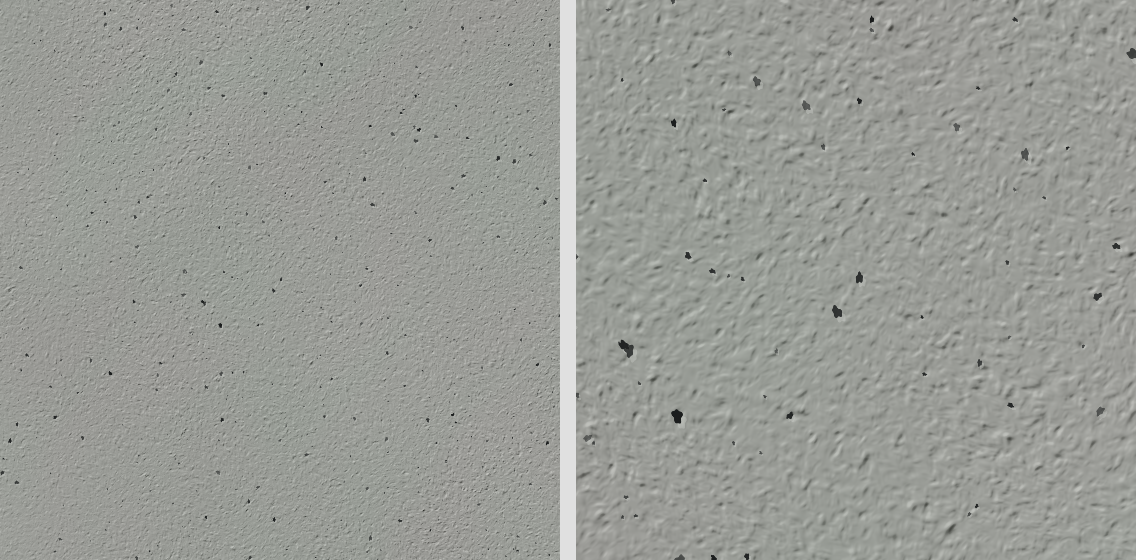
Left: the whole. Right: its middle third, enlarged.
Reproduce this texture procedurally as a WebGL 2 fragment shader.

```glsl
#version 300 es
precision highp float;

uniform vec2 u_resolution;
out vec4 fragColor;

#define PLASTER vec3(0.602, 0.611, 0.590)
#define PIT_COLOR vec3(0.10, 0.11, 0.11)
#define RIM_COLOR vec3(0.80, 0.81, 0.79)
#define LIGHT_DIR vec2(-0.6, 0.8)
#define RELIEF 0.047
#define GRAIN_SCALE 105.0
#define GRAIN_STRETCH 0.8
#define PIT_CHANCE 0.20
#define PIT_MIN 0.0011
#define PIT_MAX 0.0043
#define TINT 0.007

vec3 hash3(vec2 cell) {
    vec3 p = fract(cell.xyx * vec3(0.1031, 0.1030, 0.0973));
    p += dot(p, p.yxz + 33.33);
    return fract((p.xxy + p.yzz) * p.zyx);
}

vec2 direction(float turn) {
    float angle = 6.2832 * turn;
    return vec2(cos(angle), sin(angle));
}

// Slow drift from layered, mutually bent sines, about -1 to 1
float drift(vec2 p) {
    p += 0.6 * sin(p.yx * 1.3 + vec2(0.4, 2.1));
    float broad = sin(p.x + 1.7 * sin(p.y * 0.8));
    float small = sin(p.y * 2.3 - p.x * 1.6 + sin(p.x * 2.9));
    return 0.6 * broad + 0.4 * small;
}

float roughness(vec2 uv) {
    return 0.98 + 0.16 * drift(uv * 5.0 + 1.0) - 0.2 * smoothstep(0.35, 0.0, uv.x);
}

// Slope toward the light of randomly turned, elongated bumps and dents
float cellSlope(vec2 p) {
    vec2 home = floor(p);
    float slope = 0.0;
    for (int y = -1; y <= 1; y++) {
        for (int x = -1; x <= 1; x++) {
            vec2 cell = home + vec2(x, y);
            vec3 rnd = hash3(cell);
            vec2 axis = direction(hash3(cell + 71.0).x);
            vec2 offset = p - cell - rnd.xy;
            vec2 squashed = offset + GRAIN_STRETCH * axis * dot(axis, offset);
            vec2 normal = squashed + GRAIN_STRETCH * axis * dot(axis, squashed);
            float falloff = max(0.0, 1.0 - dot(squashed, squashed));
            slope += 6.0 * (2.0 * rnd.z - 1.0) * falloff * falloff * dot(normal, LIGHT_DIR);
        }
    }
    return slope;
}

float spot(vec2 offset, vec2 axis, float radius, float pixel) {
    vec2 local = vec2(dot(offset, axis), 1.5 * dot(offset, vec2(-axis.y, axis.x)));
    float angle = atan(local.y, local.x + 1e-6);
    float wobble = 1.0 + 0.13 * sin(3.0 * angle + 9.0 * axis.x) + 0.13 * sin(5.0 * angle + 7.0 * axis.y);
    return 1.0 - smoothstep(radius * wobble - pixel, radius * wobble + pixel, length(local));
}

// Scattered pits: x is the dark hole, y the lit far rim
vec2 pits(vec2 uv, float pixel) {
    vec2 mask = vec2(0.0);
    for (int layer = 0; layer < 4; layer++) {
        float cells = 13.0 + 7.0 * float(layer);
        vec2 p = uv * cells + 0.37 * float(layer);
        vec2 cell = floor(p);
        vec3 place = hash3(cell + 131.0 * float(layer) + 17.0);
        vec3 kind = hash3(cell + 57.0 * float(layer) + 203.0);
        float present = step(place.z, PIT_CHANCE * roughness(cell / cells));
        vec2 offset = (p - cell - mix(vec2(0.17), vec2(0.83), place.xy)) / cells;
        float radius = mix(PIT_MIN, PIT_MAX, kind.x * kind.x * kind.x);
        vec2 axis = direction(kind.y);
        float hole = spot(offset, axis, radius, pixel);
        float rim = spot(offset + LIGHT_DIR * radius * 0.9, axis, radius, pixel);
        mask = max(mask, present * vec2(hole * mix(0.5, 1.0, kind.z), rim));
    }
    return mask;
}

void main() {
    vec2 uv = gl_FragCoord.xy / u_resolution.y;
    float pixel = 0.7 / u_resolution.y;

    // Trowelled relief in three grain sizes, crisp on its steep edges
    vec2 bent = uv + 0.004 * sin(uv.yx * 31.0 + 2.0 * sin(uv * 17.0));
    float slope = 0.42 * cellSlope(bent * GRAIN_SCALE);
    slope += 0.66 * cellSlope(bent * GRAIN_SCALE * 1.67 + 19.3);
    slope += 0.40 * cellSlope(bent * GRAIN_SCALE * 2.6 + 47.1);
    slope *= roughness(uv);
    slope *= 0.88 + 0.12 * min(slope * slope, 4.0);
    float shade = RELIEF * (slope - 0.08 * slope * slope);

    // Faint patches of green, lilac and brightness
    vec3 color = PLASTER + shade;
    color += TINT * drift(uv * 9.0 + 4.0) * vec3(-0.8, 0.5, -0.2);
    color += TINT * drift(uv * 6.0 + 8.0);

    vec2 pit = pits(uv, pixel);
    color = mix(color, RIM_COLOR, 0.4 * pit.y);
    color = mix(color, PIT_COLOR, pit.x);
    fragColor = vec4(clamp(color, 0.0, 1.0), 1.0);
}
```
